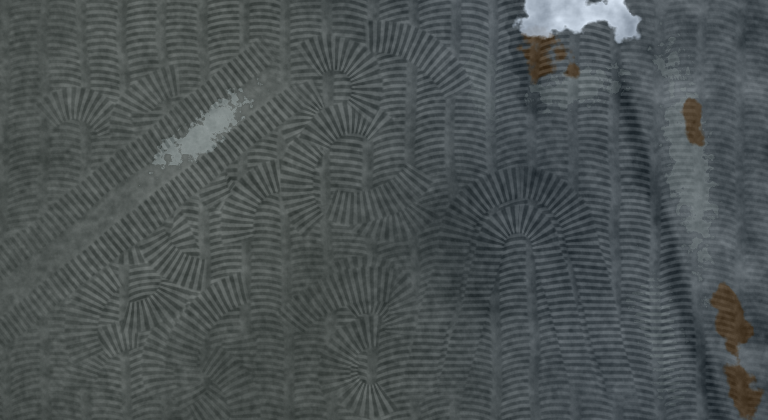
This texture is drawn by a Shadertoy shader. Its source:

```glsl
// Dark wet soil pressed by crawler tracks, with a snowy, muddy bank at the right.
#define PITCH 0.0165      // spacing of the tread ribs
#define LANE 0.098        // width of a vertical lane
#define RIB_DEPTH 0.046   // contrast of the ribs
#define GRAIN 0.075       // contrast of the fine soil
#define ARCS 30           // scattered turning tracks
#define SOIL vec3(0.288, 0.310, 0.301)
#define SLATE vec3(0.275, 0.305, 0.325)
#define PALE vec3(0.53, 0.57, 0.57)
#define SNOW vec3(0.84, 0.89, 0.95)
#define MUD vec3(0.27, 0.21, 0.14)

const float TAU = 6.2831853;

float hash(vec2 p) { return fract(sin(dot(p, vec2(127.1, 311.7))) * 43758.5453); }

float noise(vec2 p) {
    vec2 i = floor(p), f = fract(p);
    f = f * f * (3.0 - 2.0 * f);
    return mix(mix(hash(i), hash(i + vec2(1, 0)), f.x),
               mix(hash(i + vec2(0, 1)), hash(i + vec2(1, 1)), f.x), f.y);
}

float fbm(vec2 p) {
    float sum = 0.0, amp = 0.5;
    for (int i = 0; i < 5; i++) {
        sum += amp * noise(p);
        p = mat2(1.6, 1.2, -1.2, 1.6) * p + 7.3;
        amp *= 0.5;
    }
    return sum;
}

// Rounded ribs, -1 in the grooves to 1 on the crests
float ribs(float along) {
    return smoothstep(-0.8, 0.8, sin(TAU * along / PITCH)) * 2.0 - 1.0;
}

// Presses one track over the relief, with a lit rim and a shaded rim
void pressTrack(inout float relief, float along, float across, float halfWidth, float amount) {
    float d = abs(across) / halfWidth;
    float mask = (1.0 - smoothstep(0.82, 1.0, d)) * amount;
    relief = mix(relief, ribs(along) * RIB_DEPTH - 0.008, mask);
    float rim = smoothstep(0.75, 1.0, d) * (1.0 - smoothstep(1.0, 1.3, d));
    relief += sign(across) * rim * amount * 0.022;
}

// Soft ellipse with a ragged edge, turned by an angle
float patchMask(vec2 p, vec2 centre, vec2 size, float angle, float ragged) {
    vec2 q = p - centre;
    q = vec2(cos(angle) * q.x + sin(angle) * q.y, cos(angle) * q.y - sin(angle) * q.x);
    float edge = length(q / size) + (ragged - 0.48) * 3.2;
    return 1.0 - smoothstep(0.75, 1.1, edge);
}

// Vertical lanes, then short turning arcs laid over them
float fieldRelief(vec2 p) {
    float x = p.x + 0.025 * (noise(p * 3.0) - 0.5);
    float lane = floor(x / LANE);
    float across = (fract(x / LANE) - 0.5) * LANE;
    float tilt = (hash(vec2(lane, 3.0)) - 0.5) * 0.5;
    float relief = 0.0;
    pressTrack(relief, p.y + tilt * across + 3.0 * across * across + hash(vec2(lane, 8.0)),
               across, LANE * 0.41, 0.9);
    for (int i = 0; i < ARCS; i++) {
        float id = float(i);
        vec2 centre = vec2(mix(0.1, 1.0, hash(vec2(id, 1.0))), mix(-0.05, 0.75, hash(vec2(id, 2.0))));
        float radius = mix(0.07, 0.24, hash(vec2(id, 4.0)));
        float heading = TAU * hash(vec2(id, 5.0));
        vec2 q = p - centre;
        float turn = mod(atan(q.y, q.x) - heading, TAU) - 0.5 * TAU;
        float span = 0.09 / radius + 0.25;
        float ends = 1.0 - smoothstep(span * 0.85, span, abs(turn));
        pressTrack(relief, turn * radius, length(q) - radius, 0.042, ends);
    }
    return relief;
}

// Arch with splayed legs, as (along, distance from its axis)
vec2 archCoords(vec2 q, float radius) {
    if (q.y > 0.0) return vec2(atan(abs(q.x), q.y) * radius, length(q));
    return vec2(0.25 * TAU * radius - q.y, abs(q.x) + 0.26 * q.y);
}

void mainImage(out vec4 fragColor, in vec2 fragCoord) {
    vec2 p = fragCoord / iResolution.y;
    float rough = fbm(p * 14.0), broad = fbm(p * 3.0 + 4.0), fine = fbm(p * 75.0);
    vec2 w = p + 0.012 * (vec2(noise(p * 11.0), noise(p * 11.0 + 31.0)) - 0.5);
    float relief = fieldRelief(w);

    // Diagonal pair of tracks with smooth ground between
    vec2 diag = vec2(dot(w, vec2(0.781, 0.625)), dot(w, vec2(-0.625, 0.781)));
    float run = 1.0 - smoothstep(0.98, 1.1, diag.x);
    relief = mix(relief, 0.018, run * (1.0 - smoothstep(0.09, 0.11, abs(diag.y - 0.225))));
    pressTrack(relief, diag.x, diag.y - 0.29, 0.034, run);
    pressTrack(relief, diag.x, diag.y - 0.161, 0.034, run);

    // Hook at the end of the diagonal, and the nested arches
    vec2 hook = w - vec2(0.79, 0.79);
    float bend = atan(hook.y, hook.x);
    pressTrack(relief, bend * 0.09, length(hook) - 0.085, 0.045, smoothstep(-0.9, -0.6, bend) * smoothstep(2.5, 2.1, bend));
    vec2 q = w - vec2(1.235, 0.41);
    float legs = smoothstep(0.0, 0.12, p.y);
    vec2 outer = archCoords(q, 0.155), inner = archCoords(q, 0.07);
    pressTrack(relief, outer.x, outer.y - 0.155, 0.042, legs);
    pressTrack(relief, inner.x, inner.y - 0.07, 0.036, legs);

    // Soil tone: worn ribs, broad light and fine grain
    float ridge = p.x - mix(1.72, 1.46, p.y / 0.88) - 0.03 * (rough - 0.5);
    float bank = smoothstep(0.0, 0.04, ridge);
    float worn = mix(0.55, 1.25, smoothstep(0.3, 0.65, broad)) * mix(1.0, 0.45, bank);
    float light = relief * worn + (broad - 0.48) * 0.12 + (rough - 0.48) * 0.07 + (fine - 0.48) * GRAIN * 2.0;
    light += 0.03 * (1.0 - smoothstep(0.0, 0.9, p.x)) - 0.045 * patchMask(p, vec2(1.23, 0.42), vec2(0.25, 0.2), 0.0, 0.48);
    vec3 col = mix(SOIL, SLATE, smoothstep(0.8, 1.5, p.x + 0.3 * p.y)) + light;

    // Shaded ridge and the dark shoulder beside the snow
    float crest = smoothstep(-0.045, -0.01, ridge) * (1.0 - smoothstep(0.0, 0.025, ridge));
    col -= 0.1 * crest * (1.0 - smoothstep(0.8, 0.92, p.y));
    col -= 0.07 * patchMask(p, vec2(1.24, 0.89), vec2(0.035, 0.18), 0.2, rough);
    col += bank * (rough - 0.48) * 0.22;

    // Pale dusting, mud and snow
    float speck = mix(rough, fine, 0.6);
    float dust = patchMask(p, vec2(0.49, 0.69), vec2(0.14, 0.035), 0.68, speck);
    dust += 0.35 * patchMask(p, vec2(1.15, 0.8), vec2(0.04, 0.1), 0.1, speck);
    dust += 0.6 * patchMask(p, vec2(1.64, 0.62), vec2(0.045, 0.24), 0.15, speck);
    dust += 0.55 * patchMask(p, vec2(1.38, 0.8), vec2(0.1, 0.045), 0.3, speck);
    dust += 0.5 * patchMask(p, vec2(1.57, 0.2), vec2(0.04, 0.13), 0.25, speck) * (0.5 + 0.5 * ribs(p.y));
    col = mix(col, PALE + light, min(dust, 1.0) * 0.65);
    float mud = patchMask(p, vec2(1.345, 0.865), vec2(0.09, 0.05), -0.1, rough);
    mud += patchMask(p, vec2(1.645, 0.74), vec2(0.022, 0.06), 0.3, rough);
    mud += patchMask(p, vec2(1.76, 0.13), vec2(0.03, 0.17), 0.2, rough);
    col = mix(col, MUD + light, min(mud, 1.0) * 0.9);
    float snow = patchMask(p, vec2(1.36, 0.965), vec2(0.13, 0.05), -0.15, rough);
    snow += patchMask(p, vec2(1.47, 1.0), vec2(0.04, 0.035), 0.0, rough);
    col = mix(col, SNOW + (rough - 0.5) * 0.9, min(snow, 1.0) * 0.85);

    fragColor = vec4(clamp(col, 0.0, 1.0), 1.0);
}
```
